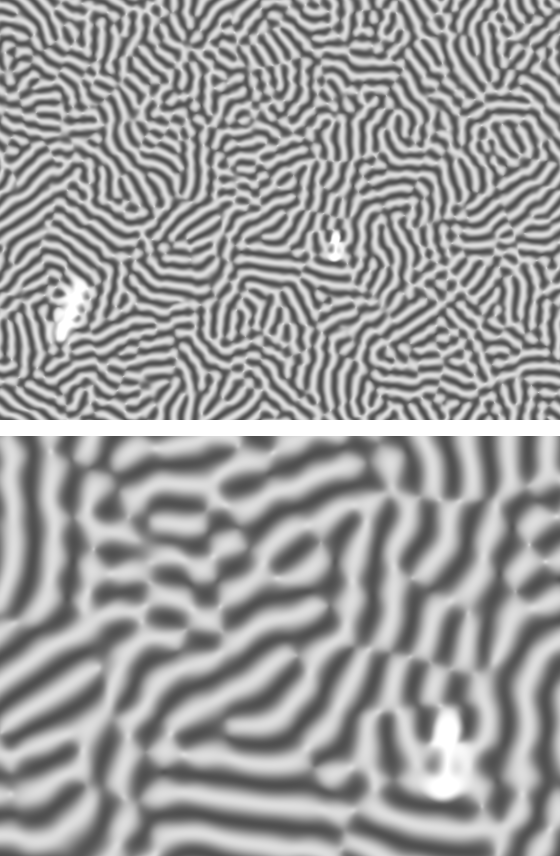
Top: the whole. Bottom: its middle third, enlarged.
A Shadertoy shader for this pattern:

```glsl
// Labyrinth of soft dark worms on a pale ground, like a reaction-diffusion pattern.
// Wave packets on a jittered wrapping grid follow a winding direction field and shift
// in step with their neighbours; dividing by local amplitude gives even stripes.

const float TAU = 6.2831853;
const ivec2 PACKET_GRID = ivec2(28, 21);    // wave packets across the canvas
const ivec2 DIRECTION_GRID = ivec2(12, 9);  // cells of the direction noise
const float STRIPES = 41.5;                 // stripe periods across the width
const float WAVE_NUMBER = TAU * STRIPES / float(PACKET_GRID.x);
const float DIRECTION_JITTER = 0.5;         // radians, either way
const float PACKET_RADIUS = 2.0;            // in packet cells
const int TABLE_SIDE = 7;                   // packets near a point, per side
const float DEFECT_SOFTNESS = 0.08;         // smooths places where waves cancel
const float DEFECT_GLOW = 0.4;              // brightens those places
const float MID_GRAY = 0.597;
const float GRAY_SWING = 0.28;
const float DARK_SKEW = 0.035;              // deepens worms, flattens the ground
const float VOID_LEVEL = 1.55;              // stripe value inside the white voids
const float VOID_RAGGED = 0.005;            // how far stripes bite into a void

// Voids: centre in canvas fractions, half axis and radius in canvas heights
const int VOID_COUNT = 2;
const vec4 VOIDS[VOID_COUNT] = vec4[VOID_COUNT](
    vec4(0.125, 0.26, 0.020, 0.050), vec4(0.600, 0.41, 0.002, 0.022));
const float VOID_RADIUS[VOID_COUNT] = float[VOID_COUNT](0.025, 0.012);

// Integer hash to three values in 0..1
vec3 hash3(ivec2 cell, int seed) {
    uvec3 v = uvec3(cell, seed) * 1664525u + 1013904223u;
    for (int i = 0; i < 2; i++) {
        v.x += v.y * v.z;
        v.y += v.z * v.x;
        v.z += v.x * v.y;
        v ^= v >> 16u;
    }
    return vec3(v >> 8u) / 16777216.0;
}

ivec2 wrapCell(ivec2 cell, ivec2 grid) { return (cell + grid) % grid; }

vec2 heading(float angle) { return vec2(cos(angle), sin(angle)); }

// Two gradient ramps plus a small offset, so that lattice points are not all zero
vec2 cornerRamp(ivec2 cell, vec2 offset) {
    vec3 angles = TAU * hash3(wrapCell(cell, DIRECTION_GRID), 11);
    vec2 ramps = vec2(dot(heading(angles.x), offset), dot(heading(angles.y), offset));
    return ramps + 0.35 * heading(angles.z);
}

// Wrapping pair of gradient noises
vec2 gradientNoise2(vec2 p) {
    ivec2 cell = ivec2(floor(p));
    vec2 f = fract(p);
    vec2 s = f * f * f * (f * (f * 6.0 - 15.0) + 10.0);
    vec2 a = cornerRamp(cell, f);
    vec2 b = cornerRamp(cell + ivec2(1, 0), f - vec2(1, 0));
    vec2 c = cornerRamp(cell + ivec2(0, 1), f - vec2(0, 1));
    vec2 d = cornerRamp(cell + ivec2(1, 1), f - vec2(1, 1));
    return mix(mix(a, b, s.x), mix(c, d, s.x), s.y);
}

// A packet: centre, angle of the stripe normal, phase.
// Halving the noise angle makes opposite directions equal.
vec4 makePacket(ivec2 cell) {
    ivec2 id = wrapCell(cell, PACKET_GRID);
    vec3 rnd = hash3(id, 1);
    vec2 centre = vec2(cell) + rnd.xy;
    vec2 field = gradientNoise2(centre * vec2(DIRECTION_GRID) / vec2(PACKET_GRID));
    float jitter = DIRECTION_JITTER * (2.0 * hash3(id, 2).x - 1.0);
    return vec4(centre, 0.5 * atan(field.y, field.x + 1e-5) + jitter, TAU * rnd.z);
}

float packetWeight(vec2 offset) {
    float falloff = max(0.0, 1.0 - dot(offset, offset) / (PACKET_RADIUS * PACKET_RADIUS));
    return falloff * falloff * falloff;
}

// Stripe value, about -1 in the worms and +1 between them
float labyrinth(vec2 uv) {
    vec2 p = uv * vec2(PACKET_GRID);
    ivec2 corner = ivec2(floor(p)) - TABLE_SIDE / 2;
    vec4 packets[TABLE_SIDE * TABLE_SIDE];
    for (int n = 0; n < TABLE_SIDE * TABLE_SIDE; n++)
        packets[n] = makePacket(corner + ivec2(n % TABLE_SIDE, n / TABLE_SIDE));

    float wave = 0.0;
    vec2 slope = vec2(0.0);
    for (int j = 1; j < TABLE_SIDE - 1; j++)
    for (int i = 1; i < TABLE_SIDE - 1; i++) {
        vec4 packet = packets[j * TABLE_SIDE + i];
        vec2 offset = p - packet.xy;
        float weight = packetWeight(offset);
        if (weight <= 0.0) continue;
        vec2 normal = heading(packet.z);
        // Shift the phase towards neighbours that run the same way
        vec2 phasor = vec2(0.0);
        for (int n = 0; n < 9; n++) {
            vec4 other = packets[(j + n / 3 - 1) * TABLE_SIDE + i + n % 3 - 1];
            vec2 gap = packet.xy - other.xy;
            float align = cos(packet.z - other.z);
            float phase = WAVE_NUMBER * dot(heading(other.z), gap) + other.w;
            phasor += packetWeight(gap) * align * align * heading(sign(align) * phase);
        }
        float phase = WAVE_NUMBER * dot(normal, offset) + atan(phasor.y, phasor.x);
        wave += weight * cos(phase);
        slope -= weight * sin(phase) * normal;
    }
    float power = wave * wave + dot(slope, slope) + DEFECT_SOFTNESS;
    return wave / sqrt(power) + DEFECT_GLOW * DEFECT_SOFTNESS / power;
}

// Coverage of the white voids, as wrapped capsules with ragged soft edges
float voidCover(vec2 uv, float stripe) {
    float cover = 0.0;
    for (int i = 0; i < VOID_COUNT; i++) {
        vec2 d = uv - VOIDS[i].xy;
        d = (d - floor(d + 0.5)) * vec2(4.0 / 3.0, 1.0);
        vec2 axis = VOIDS[i].zw;
        d -= axis * clamp(dot(d, axis) / dot(axis, axis), -1.0, 1.0);
        float dist = length(d) - VOID_RAGGED * stripe;
        float r = VOID_RADIUS[i];
        cover = max(cover, 1.0 - smoothstep(0.3 * r, 1.6 * r, dist));
    }
    return cover;
}

void mainImage(out vec4 fragColor, in vec2 fragCoord) {
    vec2 uv = fragCoord / iResolution.xy;
    float stripe = labyrinth(uv);
    stripe = mix(stripe, VOID_LEVEL, voidCover(uv, stripe));
    stripe -= DARK_SKEW * stripe * stripe;
    fragColor = vec4(vec3(clamp(MID_GRAY + GRAY_SWING * stripe, 0.0, 1.0)), 1.0);
}
```
